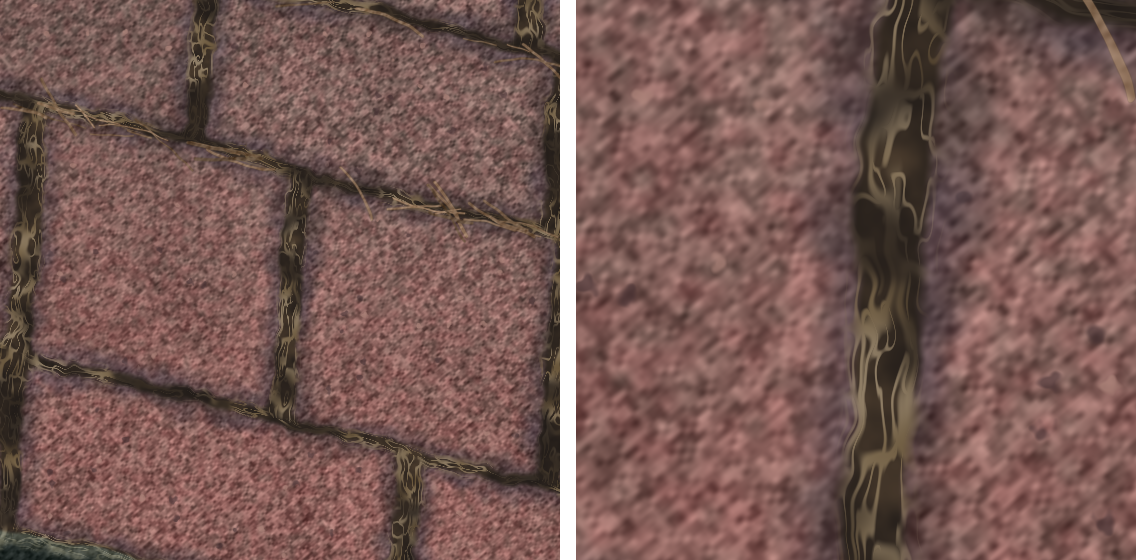
Left, the full canvas; right, a detail of the centre.
This texture is drawn by a WebGL 2 fragment shader. Its source:

```glsl
#version 300 es
precision highp float;
// Worn red brick paving in slanted courses, with dark joints full of dry grass.
uniform vec2 u_resolution;
out vec4 fragColor;

float hash(vec2 p) {
  vec3 q = fract(vec3(p.xyx) * 0.1031);
  q += dot(q, q.yzx + 33.33);
  return fract((q.x + q.y) * q.z);
}

float noise(vec2 p) {
  vec2 i = floor(p), f = fract(p);
  f = f * f * (3.0 - 2.0 * f);
  return mix(mix(hash(i), hash(i + vec2(1, 0)), f.x),
             mix(hash(i + vec2(0, 1)), hash(i + vec2(1, 1)), f.x), f.y);
}

float fbm(vec2 p) {
  return 0.55 * noise(p) + 0.3 * noise(p * 2.1 + 7.0) + 0.15 * noise(p * 4.3 + 19.0);
}

mat2 rotation(float a) {
  return mat2(cos(a), sin(a), -sin(a), cos(a));
}

// Thin bright threads where a stretched noise crosses its middle value
float fibres(vec2 p) {
  float n = abs(noise(p) - 0.5), m = abs(noise(p * 1.7 + 31.0) - 0.5);
  return smoothstep(0.13, 0.02, min(n, m));
}

// Round specks, one candidate per grid cell
float specks(vec2 p, float cells, float share) {
  vec2 id = floor(p * cells);
  vec2 c = 0.3 + 0.4 * vec2(hash(id + 3.0), hash(id + 57.0));
  float d = length(fract(p * cells) - c) + 0.3 * (noise(p * 190.0) - 0.5);
  return step(hash(id + 11.0), share) * smoothstep(0.28, 0.08, d);
}

// Top, bottom, joint offset and brick length of the course at height v
vec4 courseAt(float v) {
  if (v < -0.147) return vec4(-0.46, -0.147, 0.95, 0.647);
  if (v < 0.17) return vec4(-0.147, 0.17, 0.37, 0.647);
  if (v < 0.625) return vec4(0.17, 0.625, 0.08, 0.485);
  return vec4(0.625, 0.945, 0.082, 0.715);
}

// Loose straws scattered along the course lines: x is cover, y is brightness
vec2 straws(vec2 p, float pixel) {
  vec2 result = vec2(0.0);
  for (int i = 0; i < 44; i++) {
    float k = float(i);
    float x = hash(vec2(k, 1.0)), turn = hash(vec2(k, 2.0)) - 0.5;
    float line = courseAt(-0.1 + 0.32 * mod(k, 3.0)).x + 0.006;
    vec2 c = vec2(x, line + 0.25 * x + 0.03 * (hash(vec2(k, 3.0)) - 0.5));
    vec2 q = rotation(-0.25 - 1.6 * turn * abs(turn) * 2.0) * (p - c);
    float halfLength = 0.02 + 0.05 * hash(vec2(k, 4.0));
    q.y += 5.0 * (hash(vec2(k, 5.0)) - 0.5) * q.x * q.x + 0.004 * (noise(p * 45.0) - 0.5);
    q.x = max(abs(q.x) - halfLength, 0.0);
    float w = 0.0012 + 0.0018 * hash(vec2(k, 6.0));
    float cover = smoothstep(w + pixel, w - pixel, length(q));
    result = mix(result, vec2(1.0, hash(vec2(k, 7.0))), cover);
  }
  return result;
}

void main() {
  vec2 p = gl_FragCoord.xy / u_resolution;
  p.y = 1.0 - p.y;
  float pixel = 1.0 / min(u_resolution.x, u_resolution.y);

  // Slanted paving axes with wobbling edges
  vec2 wobble = vec2(fbm(p * 9.0), fbm(p * 9.0 + 40.0)) - 0.5;
  vec2 crumble = vec2(noise(p * 60.0), noise(p * 60.0 + 80.0)) - 0.5;
  vec2 s = vec2(p.x + 0.08 * p.y, p.y - 0.25 * p.x) + 0.03 * wobble + 0.007 * crumble;

  // Distance into the brick from its rounded outline
  vec4 course = courseAt(s.y);
  float column = floor((s.x - course.z) / course.w);
  vec2 center = vec2(course.z + (column + 0.5) * course.w, 0.5 * (course.x + course.y));
  vec2 halfSize = 0.5 * vec2(course.w, course.y - course.x);
  vec2 q = abs(s - center) - halfSize + vec2(0.021, 0.009);
  vec2 corner = q + 0.018;
  float d = 0.018 - length(max(corner, 0.0)) - min(max(corner.x, corner.y), 0.0);
  float brickSeed = hash(vec2(column + 5.0, course.x * 40.0 + 30.0));

  // Brick face: mottled, grainy, redder in the lower courses
  vec2 g = rotation(0.7) * p * vec2(1.0, 1.1);
  float grain = 0.5 * noise(g * vec2(95.0, 150.0)) + 0.5 * noise(g * vec2(190.0, 240.0) + 9.0) - 0.5;
  float stain = fbm(p * 6.0 + 13.0) - 0.5;
  vec3 brick = mix(vec3(0.475, 0.365, 0.345), vec3(0.53, 0.365, 0.345), smoothstep(0.0, 0.7, s.y));
  brick *= 0.97 + 0.08 * brickSeed + 0.22 * stain;
  brick += grain * (0.36 + 0.2 * brickSeed) * vec3(1.0, 0.84, 0.8);
  brick += vec3(0.05, -0.01, 0.0) * (noise(p * 75.0 + 5.0) - 0.5);
  brick = mix(brick, vec3(0.68, 0.52, 0.48), 0.7 * specks(p, 42.0, 0.035));
  brick = mix(brick, vec3(0.27, 0.19, 0.2), 0.6 * specks(p + 0.37, 36.0, 0.03));

  // Dirt and purple-grey shade creeping in from the edges
  float rim = 1.0 - smoothstep(0.0, 0.045, d + 0.035 * (fbm(p * 28.0) - 0.5));
  vec3 shade = mix(vec3(0.24, 0.19, 0.18), vec3(0.31, 0.26, 0.3), noise(p * 22.0));
  brick = mix(brick, shade + 0.25 * grain, 0.72 * rim);

  // Joint: dark soil with threads of dry grass running along it
  float upright = smoothstep(-0.02, 0.01, q.x - q.y);
  float thread = mix(fibres(s * vec2(22.0, 130.0)), fibres(s * vec2(95.0, 26.0) + 3.0), upright);
  float growth = smoothstep(0.36, 0.6, fbm(p * 11.0 + 70.0));
  vec3 joint = mix(vec3(0.12, 0.1, 0.09), vec3(0.34, 0.27, 0.2), fbm(p * 40.0) * (0.4 + 0.5 * growth));
  vec3 grass = mix(vec3(0.42, 0.34, 0.22), vec3(0.63, 0.56, 0.46), noise(p * 35.0 + 17.0));
  joint = mix(joint, grass, thread * (0.15 + 0.65 * growth));

  vec3 color = mix(joint, brick, smoothstep(-0.004 - pixel, 0.006 + pixel, d));
  color = mix(color, grass, 0.4 * thread * growth * smoothstep(0.016, 0.0, d));

  // Mossy kerb below the last course, with a pale upper edge
  float kerb = smoothstep(0.938, 0.946, s.y);
  float paleEdge = smoothstep(0.975, 0.95, s.y + 0.02 * (noise(p * 50.0) - 0.5));
  vec3 kerbColor = mix(vec3(0.12, 0.15, 0.14), vec3(0.47, 0.47, 0.4), paleEdge * (0.5 + 0.5 * thread));
  color = mix(color, kerbColor + 0.2 * grain, kerb);

  // Loose straws on top
  vec2 straw = straws(p, pixel);
  vec3 strawColor = mix(vec3(0.36, 0.28, 0.2), vec3(0.7, 0.56, 0.44), straw.y) + 0.3 * grain;
  color = mix(color, strawColor, 0.8 * straw.x);

  fragColor = vec4(clamp(color, 0.0, 1.0), 1.0);
}
```
